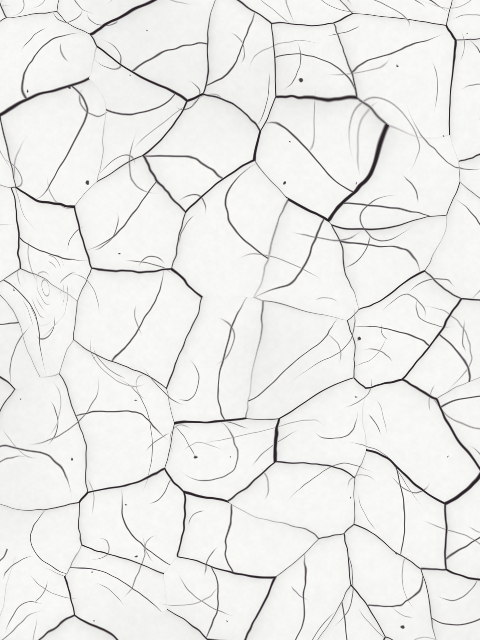
Reproduce this texture procedurally as a WebGL 1 fragment shader.

```glsl
precision highp float;
// Old white paint split by a net of dark curved cracks, with fine hairlines and specks.
uniform vec2 u_resolution;

const vec3 PAINT = vec3(0.972, 0.972, 0.963);
const vec3 CRACK = vec3(0.17, 0.14, 0.16);
const vec2 LIGHT = vec2(-0.6, 0.8);

float hash(vec2 p) {
  return fract(sin(dot(p, vec2(127.1, 311.7))) * 43758.5453);
}

vec2 hash2(vec2 p) {
  return vec2(hash(p), hash(p + 17.3));
}

float noise(vec2 p) {
  vec2 i = floor(p), f = fract(p);
  f = f * f * (3.0 - 2.0 * f);
  vec2 e = vec2(0.0, 1.0);
  return mix(mix(hash(i), hash(i + e.yx), f.x),
             mix(hash(i + e.xy), hash(i + e.yy), f.x), f.y);
}

vec2 warp(vec2 p, float freq, float amount) {
  vec2 q = p * freq;
  return p + amount * (vec2(noise(q), noise(q + 31.7)) - 0.5);
}

// Antialiased stroke of half width w at distance d
float stroke(float d, float w, float px) {
  return 1.0 - smoothstep(w - 0.8 * px, w + 0.8 * px, d);
}

// Tapered circular arc through the origin
float arc(vec2 q, float angle, float radius, float halfLen, float w, float px) {
  float c = cos(angle), s = sin(angle);
  q = vec2(c * q.x - s * q.y, s * q.x + c * q.y) + vec2(0.0, radius);
  float along = abs(atan(q.x, q.y)) * radius / halfLen;
  float taper = 1.0 - smoothstep(0.5, 1.0, along);
  return taper * stroke(abs(length(q) - radius), w * taper, px);
}

vec2 site(vec2 cell) {
  return cell + 0.08 + 0.84 * hash2(cell);
}

// Cell borders plus one branch inside most cells: x = crack, y = shadow beside it
vec2 crackNet(vec2 p, float scale, float px) {
  vec2 q = p * scale, base = floor(q), home = base;
  float best = 9.0;
  for (int j = -1; j <= 1; j++) {
    for (int i = -1; i <= 1; i++) {
      vec2 cell = base + vec2(float(i), float(j));
      float d = distance(q, site(cell));
      if (d < best) { best = d; home = cell; }
    }
  }
  vec2 a = site(home);
  float swell = noise(p * 7.0 + 4.0);
  float crack = 0.0, shadow = 0.0;
  for (int j = -2; j <= 2; j++) {
    for (int i = -2; i <= 2; i++) {
      if (i == 0 && j == 0) continue;
      vec2 cell = home + vec2(float(i), float(j));
      vec2 b = site(cell), n = normalize(b - a);
      float d = dot(0.5 * (a + b) - q, n) / scale;
      float s = hash(home + cell + 0.37);
      float depth = smoothstep(0.02, 0.5, s + 0.5 * (swell - 0.4));
      float w = mix(0.0005, 0.0024, s * s) * (0.5 + swell);
      float side = mix(0.35, 1.0, smoothstep(-0.6, 0.6, dot(n, LIGHT)));
      crack = max(crack, depth * stroke(d, w, px));
      shadow = max(shadow, depth * side * exp(-max(d, 0.0) / 0.009));
    }
  }
  vec2 r = hash2(home + 5.1);
  float branch = arc((q - a) / scale, 6.28 * r.x, mix(0.1, 0.4, r.y), 0.16,
                     0.0009 + 0.0006 * swell, px);
  crack = max(crack, 0.85 * branch * step(0.25, hash(home + 8.6)));
  return vec2(crack, shadow);
}

// Short scattered arcs, at most one per grid cell
float hairlines(vec2 p, float scale, float density, float seed, float px) {
  vec2 q = p * scale, base = floor(q);
  float cover = 0.0;
  for (int j = -1; j <= 1; j++) {
    for (int i = -1; i <= 1; i++) {
      vec2 cell = base + vec2(float(i), float(j));
      vec2 r = hash2(cell + seed), t = hash2(cell + seed + 41.9);
      float a = arc((q - cell - r) / scale, 6.28 * t.x, mix(0.25, 1.4, r.y) / scale,
                    mix(0.3, 0.85, t.y) / scale, 0.0008, px);
      cover = max(cover, a * mix(0.3, 0.8, r.x) * step(hash(cell + seed + 3.3), density));
    }
  }
  return cover;
}

// Broken concentric rings where the paint has curled
float curl(vec2 p, vec2 center, float radius, float px) {
  float r = length((p - center) * vec2(1.0, 0.85));
  float rings = abs(fract(r * 70.0 + 2.0 * noise(p * 18.0)) - 0.5) / 70.0;
  float broken = smoothstep(0.4, 0.7, noise(p * 26.0));
  return 0.5 * broken * stroke(rings, 0.0006, px) * (1.0 - smoothstep(0.8 * radius, radius, r));
}

float specks(vec2 p, float scale, float density, float px) {
  vec2 cell = floor(p * scale);
  vec2 center = (cell + 0.2 + 0.6 * hash2(cell + 71.0)) / scale;
  float size = mix(0.001, 0.0045, pow(hash(cell + 12.0), 3.0));
  float d = distance(warp(p, 150.0, 0.004), center);
  return stroke(d, size, px) * step(hash(cell + 29.0), density);
}

void main() {
  vec2 p = gl_FragCoord.xy / u_resolution.x;
  float px = 1.0 / u_resolution.x;

  // Bend and roughen the crack paths
  vec2 bent = warp(warp(warp(p, 4.5, 0.11), 16.0, 0.014), 60.0, 0.003);
  vec2 net = crackNet(bent, 5.4, px);
  float fine = max(hairlines(bent, 5.5, 0.65, 13.0, px), hairlines(bent, 11.0, 0.5, 57.0, px));
  fine = max(fine, curl(bent, vec2(0.08, 0.74), 0.085, px));
  float dark = max(max(net.x, fine), 0.85 * specks(p, 9.0, 0.3, px));

  // Paint surface: soft stains, grain and shadow along the cracks
  float stain = smoothstep(0.45, 0.95, noise(p * 3.5 + 9.0));
  float grain = noise(p * 190.0) + noise(p * 80.0) - 1.0;
  vec3 color = PAINT - 0.025 * stain + 0.014 * grain - 0.085 * net.y;
  gl_FragColor = vec4(mix(color, CRACK, dark), 1.0);
}
```
